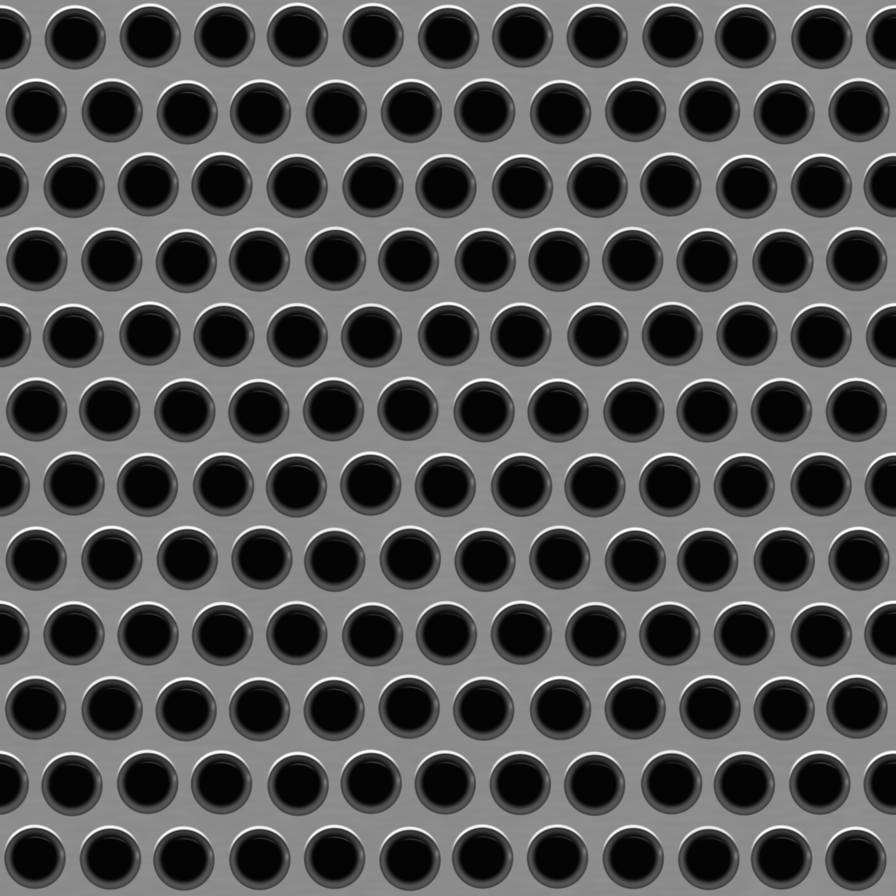
Give the GLSL for this pattern, as a three.js fragment shader.

```glsl
varying vec2 vUv;

const float REPEATS = 12.0;
const float SOFTNESS = 0.016;

vec2 hash2(vec2 p) {
  vec3 q = fract(vec3(p.xyx) * vec3(0.1031, 0.1030, 0.0973));
  q += dot(q, q.yzx + 33.33);
  return fract((q.xx + q.yz) * q.zy);
}

// Gradient noise that wraps after a whole number of lattice cells
float cornerSlope(vec2 lattice, vec2 corner, vec2 local, vec2 period) {
  vec2 gradient = hash2(mod(lattice + corner, period) + 7.0) * 2.0 - 1.0;
  return dot(gradient, local - corner);
}

float gradientNoise(vec2 uv, vec2 period) {
  vec2 lattice = floor(uv * period);
  vec2 f = fract(uv * period);
  vec2 w = f * f * f * (f * (f * 6.0 - 15.0) + 10.0);
  float low = mix(cornerSlope(lattice, vec2(0.0), f, period),
                  cornerSlope(lattice, vec2(1.0, 0.0), f, period), w.x);
  float high = mix(cornerSlope(lattice, vec2(0.0, 1.0), f, period),
                   cornerSlope(lattice, vec2(1.0), f, period), w.x);
  return mix(low, high, w.y);
}

float disc(vec2 p, float radius, float softness) {
  return 1.0 - smoothstep(-softness, softness, length(p) - radius);
}

float ring(vec2 p, float radius, float width) {
  float d = (length(p) - radius) / width;
  return exp(-d * d);
}

float metalTone(vec2 uv) {
  float brushed = gradientNoise(uv, vec2(36.0, 144.0));
  float cloudy = gradientNoise(uv, vec2(5.0, 8.0));
  return 0.55 + 0.022 * brushed + 0.018 * cloudy;
}

// Inner side of the hole, fading into the black opening
float wallTone(vec2 p, vec2 seed) {
  float r = length(p);
  float up = p.y / max(r, 0.001);
  float grey = mix(0.31, 0.21, smoothstep(0.2, 1.0, up));
  grey *= 1.0 - 0.42 * smoothstep(0.37, 0.415, r);
  vec2 opening = p - vec2(-0.004, 0.014);
  float tone = 0.015 + grey * smoothstep(0.27, 0.365, length(opening));

  // Faint reflected arc and a small glint on the right
  float arc = ring(p - vec2(0.0, -0.06), 0.345, 0.013);
  arc *= smoothstep(-0.16, 0.02, p.x) * (1.0 - smoothstep(0.14, 0.25, p.x));
  arc *= step(0.0, p.y);
  tone += arc * mix(0.10, 0.20, seed.x);
  vec2 glint = (p - vec2(0.365, mix(0.02, 0.10, seed.y))) / vec2(0.025, 0.05);
  return tone + 0.16 * exp(-dot(glint, glint));
}

float holeOver(float metal, vec2 p, vec2 seed) {
  // Bevelled lip, bright along the top
  vec2 lipCentre = vec2(-0.002, 0.020);
  vec2 facing = normalize(p + vec2(0.0, 0.0001));
  float light = smoothstep(0.05, 0.85, dot(facing, normalize(vec2(-0.12, 1.0))));
  float lip = mix(0.50, mix(0.93, 1.0, seed.x), light);
  float tone = mix(metal, lip, disc(p - lipCentre, 0.412, SOFTNESS));

  vec2 wallCentre = vec2(0.003, -0.018);
  float wall = wallTone(p - wallCentre, seed);
  return mix(tone, wall, disc(p - wallCentre, 0.408, SOFTNESS));
}

void main() {
  // Staggered rows: every other one moves by half a cell
  vec2 grid = vUv * REPEATS;
  grid.x += 0.5 * mod(floor(grid.y), 2.0);
  vec2 cell = mod(floor(grid), REPEATS);

  // Slight misplacement of each row and each hole
  vec2 seed = hash2(cell + 3.0);
  vec2 rowSeed = hash2(vec2(41.0, cell.y));
  vec2 centre = vec2(0.485, 0.510);
  centre += 0.036 * (seed - 0.5) + vec2(0.028, 0.012) * (rowSeed - 0.5);
  vec2 p = fract(grid) - centre;

  float tone = holeOver(metalTone(vUv), p, hash2(cell + 59.0));
  gl_FragColor = vec4(vec3(clamp(tone, 0.0, 1.0)), 1.0);
}
```
